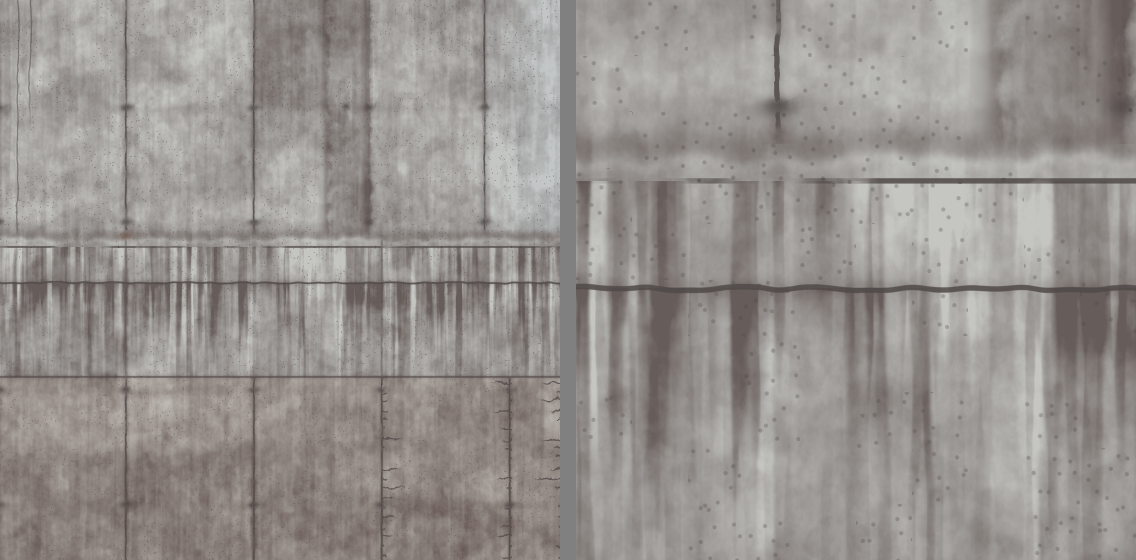
Left, the full canvas; right, a detail of the centre.
This texture is drawn by a Shadertoy shader. Its source:

```glsl
#define PITCH 0.2285
#define FIRST_SEAM 0.225
#define LEDGE 0.581
#define LIP 0.559
#define JOINT 0.495
#define FOOTING 0.327
#define SEAM_HALF 0.0016
#define MOTTLE 1.15
#define DRIP 0.42
#define DARK vec3(0.43, 0.395, 0.385)
#define PALE vec3(0.735, 0.735, 0.72)
#define GROOVE vec3(0.31, 0.285, 0.28)

float hash(vec2 p) {
    return fract(sin(dot(p, vec2(127.1, 311.7))) * 4375.85);
}

// Cellular noise: x = blended cell value, y = distance to nearest point
vec2 cells(vec2 p) {
    vec2 base = floor(p);
    float sum = 0.0, weight = 0.0, nearest = 4.0;
    for (int j = -1; j <= 1; j++)
    for (int i = -1; i <= 1; i++) {
        vec2 id = base + vec2(i, j);
        vec2 d = id + vec2(hash(id), hash(id + 37.3)) - p;
        float d2 = dot(d, d), w = exp(-7.0 * d2);
        sum += w * hash(id + 71.9);
        weight += w;
        nearest = min(nearest, d2);
    }
    return vec2(sum / weight, sqrt(nearest));
}

float layered(vec2 p) {
    float sum = 0.0, amp = 0.5;
    for (int i = 0; i < 5; i++) {
        sum += amp * (cells(p).x - 0.5);
        p = mat2(1.6, 1.2, -1.2, 1.6) * p + 5.7;
        amp *= 0.62;
    }
    return sum;
}

float stroke(float d, float halfWidth) {
    float px = 0.8 / iResolution.y;
    return 1.0 - smoothstep(max(halfWidth - px, 0.0), halfWidth + px, abs(d));
}

float glow(float d, float radius) {
    return exp(-d * d / (radius * radius));
}

// Signed horizontal distance to the nearest upright seam
float seamOffset(vec2 p) {
    bool upper = p.y > LEDGE;
    float x = p.x + (upper ? 0.11 * max(p.x - 0.453, 0.0) : 0.0);
    float pitch = (!upper && p.y > FOOTING) ? 2.0 * PITCH : PITCH;
    float u = (x - FIRST_SEAM) / pitch;
    return (u - round(u)) * pitch;
}

void mainImage(out vec4 fragColor, in vec2 fragCoord) {
    vec2 p = fragCoord / iResolution.xy;
    float upper = smoothstep(LEDGE - 0.004, LEDGE + 0.012, p.y);
    float lower = 1.0 - smoothstep(FOOTING - 0.002, FOOTING + 0.002, p.y);
    float middle = (1.0 - upper) * (1.0 - lower);
    float mottle = layered(p * vec2(9.0, 11.0));
    float fine = layered(p * vec2(65.0, 48.0) + 13.0);
    float streak = cells(p * vec2(105.0, 5.0)).x - 0.5;
    float thin = cells(p * vec2(230.0, 13.0) + 8.0).x - 0.5;
    float wobble = 0.0025 * sin(p.x * 31.0 + 2.0 * sin(p.x * 83.0)) + 0.006 * mottle;

    // Broad tone of the three courses
    float tone = 0.73 * upper + 0.61 * middle + lower * mix(0.27, 0.57, p.y / FOOTING);
    tone += MOTTLE * mottle * 0.65 + 0.42 * fine + 0.17 * streak + 0.12 * thin;
    tone += upper * 0.16 * smoothstep(0.86, 0.88, p.x);
    float darkPanel = smoothstep(0.452, 0.456, p.x) * (1.0 - smoothstep(0.652, 0.660, p.x));
    float darkTop = max(smoothstep(0.77, 0.82, p.y + 0.1 * mottle), 0.7 * smoothstep(0.575, 0.59, p.x));
    tone -= upper * darkPanel * 0.36 * darkTop;

    // Runoff beneath the lip and the joint
    float reach = 0.035 + 0.10 * cells(vec2(p.x * 60.0, 3.0)).x;
    for (int i = 0; i < 2; i++) {
        float drop = (i == 0 ? LIP : JOINT) - p.y;
        float run = step(0.0, drop) * exp(-max(drop, 0.0) / reach) * (1.0 - lower);
        tone += run * (DRIP * (2.2 * streak + thin) - (i == 0 ? 0.04 : 0.26));
    }
    tone += middle * 0.10 * glow(p.y - 0.375, 0.03);

    // Ledge: dirty shelf with a pale rim
    tone -= 0.36 * glow(p.y - LEDGE - wobble, 0.011) * (0.8 + 2.0 * mottle);
    tone += 0.18 * glow(p.y - 0.569 - wobble, 0.004);

    // Seams with soft stains and soft wide bands in the dark panel
    float sx = seamOffset(p);
    float softSeam = upper * glow(p.x - 0.657, 0.02);
    float seam = stroke(sx + 0.003 * fine, SEAM_HALF) * (1.0 - 0.75 * softSeam);
    float shelf = 1.0 - smoothstep(0.005, 0.012, abs(p.y - LEDGE));
    seam *= mix(0.85, 0.4, middle) * (1.0 - shelf) * clamp(0.95 + 2.0 * fine, 0.4, 1.0);
    tone -= 0.22 * glow(sx, 0.006) * (1.0 - 0.6 * middle);
    for (int i = 0; i < 2; i++)
        tone -= upper * 0.32 * glow(p.x - 0.582 - 0.075 * float(i) + 0.012 * fine, 0.008);
    float level = stroke(p.y - JOINT + 0.4 * wobble, SEAM_HALF) + 0.8 * stroke(p.y - FOOTING, SEAM_HALF);
    level += stroke(p.y - LIP, SEAM_HALF) * smoothstep(-0.1, 0.25, mottle + 0.25 * smoothstep(0.68, 0.72, p.x));
    tone -= 0.18 * (glow(p.y - JOINT, 0.006) + glow(p.y - FOOTING, 0.004));

    // Tie marks on the seams, with faint lift lines at their heights
    float mark = 0.0;
    for (int i = 0; i < 4; i++) {
        float y = (i < 2 ? 0.099 : 0.603) + 0.205 * float(i % 2);
        mark += glow(length(vec2(sx * 0.6, p.y - y) + 0.005 * fine), 0.006);
        tone -= 0.12 * glow(p.y - y + 0.02 * mottle, 0.008) * (0.7 + 3.0 * mottle);
    }
    mark += glow(length(p - vec2(0.618, 0.81)), 0.006);

    // Ragged side cracks at lower right, hairlines at upper left
    float row = floor(p.y * 58.0), crack = 0.0;
    float cy = (fract(p.y * 58.0) - 0.3 - 0.4 * hash(vec2(row, 4.0))) / 58.0;
    for (int i = 0; i < 3; i++) {
        float along = i == 0 ? p.x - 0.683 : (i == 1 ? 0.915 : 1.0) - p.x;
        float extent = 0.052 * pow(hash(vec2(row, float(i) + 9.0)), 2.0);
        float body = step(0.0, along) * (1.0 - smoothstep(0.6 * extent, extent + 0.001, along));
        crack += body * stroke(cy + 0.009 * fine + 0.0015 * sin(p.x * 190.0 + row), 0.0013);
    }
    crack *= lower * 0.8;
    for (int i = 0; i < 2; i++)
        crack += upper * 0.55 * stroke(p.x - 0.032 - 0.022 * float(i) + 0.01 * mottle, 0.0009)
               * smoothstep(-0.2, 0.2, streak + 0.25 - 0.2 * float(i));

    // Pits
    float pit = (1.0 - smoothstep(0.07, 0.14, cells(p * 85.0).y)) * step(0.62, hash(floor(p * 30.0)));

    vec3 color = mix(DARK, PALE, clamp(tone, -0.1, 1.12));
    color += vec3(0.012, -0.004, -0.010) * lower + vec3(-0.012, 0.0, 0.016) * upper * smoothstep(0.8, 1.0, p.x);
    color = mix(color, vec3(0.46, 0.35, 0.31), 0.7 * glow(length((p - vec2(0.225, 0.579)) * vec2(0.6, 1.0)), 0.007));
    color = mix(color, GROOVE, clamp(max(max(seam, 0.85 * level), max(0.75 * mark, crack)) + 0.3 * pit, 0.0, 0.9));
    fragColor = vec4(color, 1.0);
}
```
